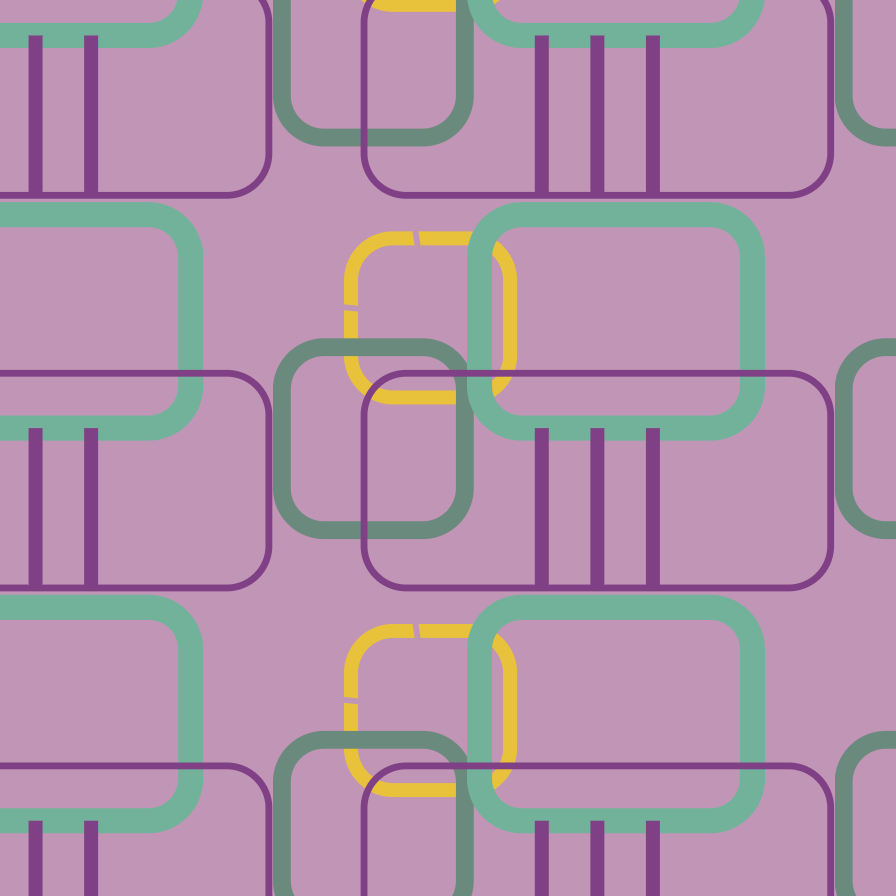
Give the GLSL for this pattern, as a Shadertoy shader.

```glsl
#define PERIOD vec2(0.627, 0.4382)
#define CELL_CENTER vec2(0.6182, 0.557)
#define GROUND vec3(0.757, 0.584, 0.712)
#define YELLOW vec3(0.915, 0.76, 0.235)
#define GREY vec3(0.41, 0.54, 0.485)
#define GREEN vec3(0.45, 0.70, 0.605)
#define PURPLE vec3(0.50, 0.25, 0.52)
#define CORNER 0.047
#define GAP_WIDTH 0.0066
#define BAR_SPACING 0.062

float boxDistance(vec2 p, vec2 halfSize) {
    vec2 q = abs(p) - halfSize;
    return length(max(q, 0.0)) + min(max(q.x, q.y), 0.0);
}

// Outline of a rounded box; halfSize reaches the middle of the stroke
float frameDistance(vec2 p, vec2 halfSize, float stroke) {
    return abs(boxDistance(p, halfSize - CORNER) - CORNER) - 0.5 * stroke;
}

// Frame with a slanted cut in its top side and another in its left side
float brokenFrameDistance(vec2 p, float halfSize, float stroke) {
    float frame = frameDistance(p, vec2(halfSize), stroke);
    float topAxis = p.x + 0.0156 + 0.15 * (p.y - halfSize);
    float leftAxis = p.y - 0.0111 + 0.1 * (p.x + halfSize);
    float topCut = max(abs(topAxis) - 0.5 * GAP_WIDTH, -p.y);
    float leftCut = max(abs(leftAxis) - 0.5 * GAP_WIDTH, p.x);
    return max(frame, -min(topCut, leftCut));
}

// Three upright bars, evenly spaced
float barsDistance(vec2 p) {
    p.x -= BAR_SPACING * clamp(round(p.x / BAR_SPACING), -1.0, 1.0);
    return boxDistance(p, vec2(0.0078, 0.0892));
}

void paint(inout vec3 color, vec3 ink, float d, float pixel) {
    color = mix(color, ink, clamp(0.5 - d / pixel, 0.0, 1.0));
}

void mainImage(out vec4 fragColor, in vec2 fragCoord) {
    float pixel = 1.0 / iResolution.y;
    vec2 uv = fragCoord * pixel;

    // Position measured from the middle of the repeating cell
    vec2 p = (fract((uv - CELL_CENTER) / PERIOD + 0.5) - 0.5) * PERIOD;

    float yellow = brokenFrameDistance(p - vec2(-0.1377, 0.0882), 0.0888, 0.0156);
    float grey = frameDistance(p - vec2(-0.2015, -0.0466), vec2(0.1021), 0.0199);
    float green = frameDistance(p - vec2(0.0693, 0.0843), vec2(0.1523, 0.1191), 0.028);
    float purple = frameDistance(p - vec2(0.0485, -0.0934), vec2(0.2604, 0.1198), 0.0076);
    float bars = barsDistance(p - vec2(0.0485, -0.124));

    // Layers from back to front
    vec3 color = GROUND;
    paint(color, YELLOW, yellow, pixel);
    paint(color, GREY, grey, pixel);
    paint(color, GREEN, green, pixel);
    paint(color, PURPLE, min(purple, bars), pixel);
    fragColor = vec4(color, 1.0);
}
```
